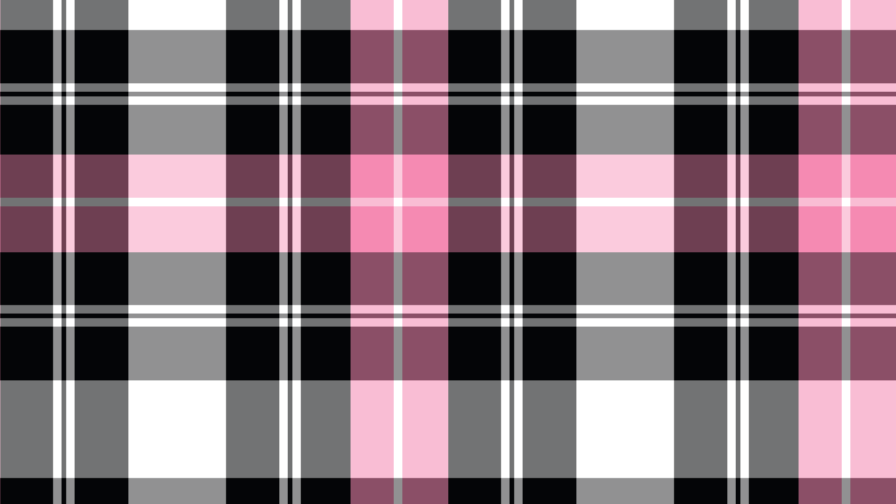
Reproduce this pattern procedurally as a Shadertoy shader.

```glsl
// Pink, black and white tartan: one stripe sequence woven across and down.
#define REPEATS 2.0                      // setts across the canvas width
#define SETT_START vec2(0.2865, 0.849)   // start of the white band, from top left
#define WARP_WEIGHT 0.56                 // share of the vertical threads in the blend
#define WIDE_HALF 0.109                  // half width of the white and pink bands
#define LINE_HALF 0.0095                 // half width of the thin white lines
#define PAIR_OFFSET 0.0146               // each twin line from the middle of its pair
#define SOFTNESS 1.4                     // edge blur, in pixels
#define BLACK vec3(0.016, 0.02, 0.026)
#define WHITE vec3(1.0)
#define PINK vec3(0.96, 0.54, 0.70)

// Distance to a centre line that recurs once per sett
float wrapDistance(float t, float centre) {
    return abs(fract(t - centre + 0.5) - 0.5);
}

// Antialiased coverage of a stripe
float stripe(float dist, float halfWidth, float blur) {
    return clamp(0.5 - (dist - halfWidth) / blur, 0.0, 1.0);
}

// Two thin lines either side of a centre
float twinLines(float t, float centre, float blur) {
    return stripe(abs(wrapDistance(t, centre) - PAIR_OFFSET), LINE_HALF, blur);
}

// Thread colour along one sett
vec3 threadColour(float t, float blur) {
    vec3 colour = mix(BLACK, WHITE, stripe(wrapDistance(t, 0.109), WIDE_HALF, blur));
    colour = mix(colour, PINK, stripe(wrapDistance(t, 0.605), WIDE_HALF, blur));
    float lines = stripe(wrapDistance(t, 0.602), LINE_HALF, blur);
    lines = max(lines, twinLines(t, 0.361, blur));
    lines = max(lines, twinLines(t, 0.856, blur));
    return mix(colour, WHITE, lines);
}

void mainImage(out vec4 fragColor, in vec2 fragCoord) {
    // Square setts measured from the top left corner
    vec2 fromTop = vec2(fragCoord.x, iResolution.y - fragCoord.y);
    vec2 sett = fromTop / iResolution.x * REPEATS - SETT_START;
    float blur = SOFTNESS * REPEATS / iResolution.x;

    // Blend vertical and horizontal threads
    vec3 warp = threadColour(sett.x, blur);
    vec3 weft = threadColour(sett.y, blur);
    fragColor = vec4(mix(weft, warp, WARP_WEIGHT), 1.0);
}
```
